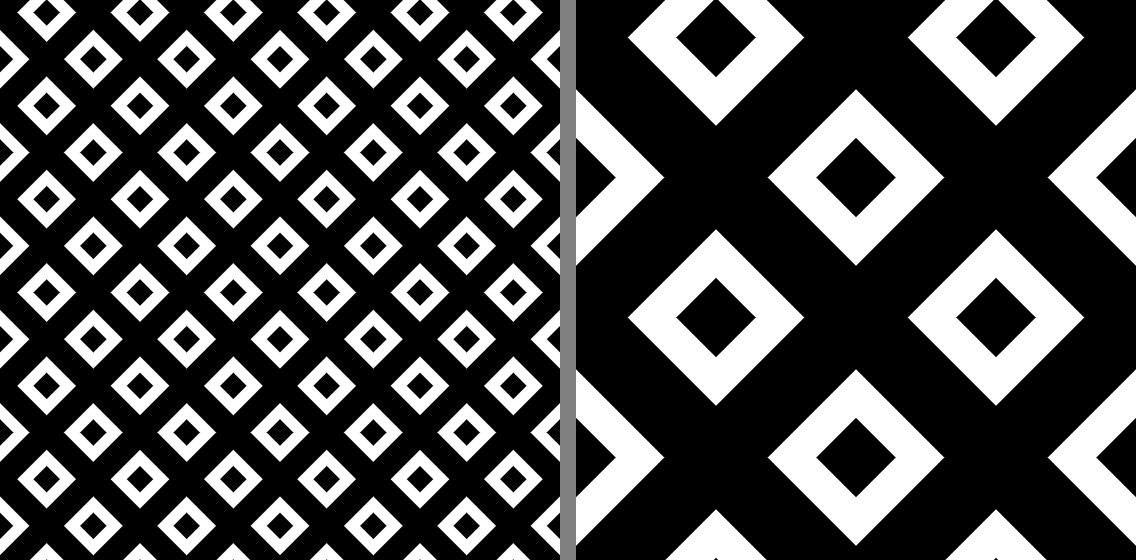
Left, the full canvas; right, a detail of the centre.
A WebGL 1 fragment shader for this pattern:

```glsl
precision highp float;
// Staggered lattice of white hollow diamonds on black, tiling seamlessly.

#define REPEATS 6.0
#define LATTICE_SHIFT vec2(0.0, 0.366)
#define OUTER_RADIUS 0.315
#define INNER_RADIUS 0.142
#define GROUND_COLOR vec3(0.0)
#define DIAMOND_COLOR vec3(1.0)

uniform vec2 u_resolution;

// Diamond-metric distance to the nearest whole-number lattice point.
float latticeDistance(vec2 p) {
  vec2 offset = abs(fract(p + 0.5) - 0.5);
  return offset.x + offset.y;
}

void main() {
  vec2 cell = gl_FragCoord.xy / u_resolution * REPEATS - LATTICE_SHIFT;

  // Two interleaved lattices, the second moved by half a cell both ways.
  float dist = min(latticeDistance(cell), latticeDistance(cell + 0.5));

  // Hollow diamond: a band between the inner and outer radius.
  float middle = 0.5 * (OUTER_RADIUS + INNER_RADIUS);
  float halfWidth = 0.5 * (OUTER_RADIUS - INNER_RADIUS);
  float band = abs(dist - middle) - halfWidth;

  // One pixel of smoothing; the diamond metric has slope sqrt(2).
  float pixel = REPEATS / min(u_resolution.x, u_resolution.y);
  float coverage = clamp(0.5 - band / (pixel * sqrt(2.0)), 0.0, 1.0);

  gl_FragColor = vec4(mix(GROUND_COLOR, DIAMOND_COLOR, coverage), 1.0);
}
```
